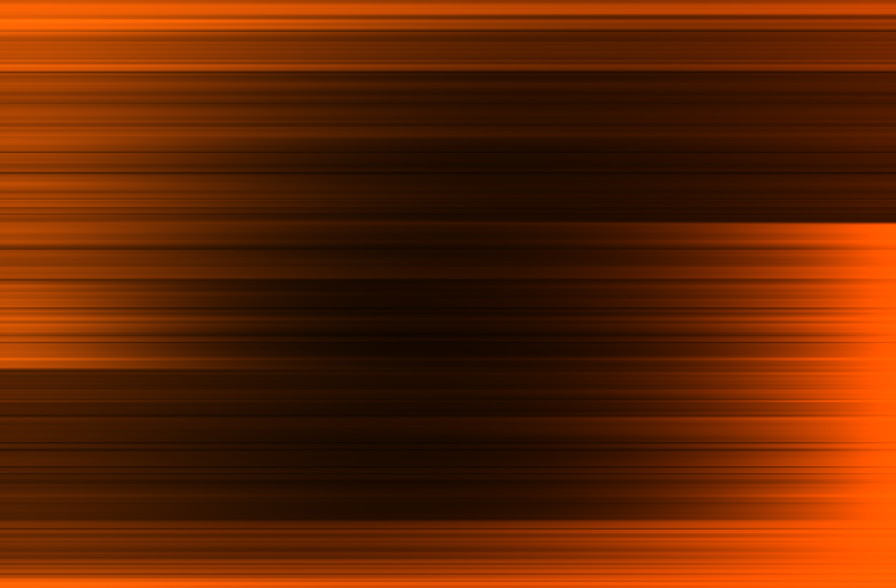
Write a WebGL 2 fragment shader that draws this background.

```glsl
#version 300 es
precision highp float;
// Horizontal motion-blurred streaks: orange light enters from both sides
// and fades into a dark, slightly tilted middle. Stacked bands set how strong
// and how far each side glows; layered 1D noise adds the fine lines.

#define BAND_SOFTNESS 0.004
#define LEFT_FALLOFF 1.6
#define RIGHT_FALLOFF 1.25
#define AMBIENT 0.055
#define REACH_JITTER 0.22
#define STREAK_STRENGTH 0.42
#define LINE_STRENGTH 0.34
#define LEFT_TINT vec3(1.0, 0.40, 0.02)
#define RIGHT_TINT vec3(1.0, 0.335, 0.005)

uniform vec2 u_resolution;
out vec4 fragColor;

const int BANDS = 10;

// Each band: start measured down from the top, glow level, horizontal reach.
const vec3 LEFT_BANDS[BANDS] = vec3[BANDS](
  vec3(0.000, 0.84, 0.68), vec3(0.025, 0.88, 0.50),
  vec3(0.060, 0.72, 0.44), vec3(0.120, 0.58, 0.34),
  vec3(0.235, 0.59, 0.28), vec3(0.476, 0.70, 0.21),
  vec3(0.627, 0.25, 0.30), vec3(0.885, 0.32, 0.34),
  vec3(0.952, 0.42, 0.40), vec3(0.985, 0.72, 0.45));
const vec3 RIGHT_BANDS[BANDS] = vec3[BANDS](
  vec3(0.000, 0.58, 0.50), vec3(0.025, 0.40, 0.42),
  vec3(0.120, 0.25, 0.38), vec3(0.235, 0.22, 0.32),
  vec3(0.380, 1.03, 0.20), vec3(0.530, 1.02, 0.18),
  vec3(0.700, 1.04, 0.21), vec3(0.885, 1.04, 0.40),
  vec3(0.952, 1.06, 0.60), vec3(0.985, 1.06, 0.80));

float hash(float n) {
  n = fract(n * 0.1031);
  n *= n + 33.33;
  n *= n + n;
  return fract(n);
}

// Smooth value noise along one axis.
float noise(float p) {
  float cell = floor(p);
  float f = fract(p);
  return mix(hash(cell), hash(cell + 1.0), f * f * (3.0 - 2.0 * f));
}

// Blends level and reach through the stacked bands.
vec2 bandAt(vec3 bands[BANDS], float down) {
  vec2 band = bands[0].yz;
  for (int i = 1; i < BANDS; i++) {
    float start = bands[i].x;
    float inside = smoothstep(start - BAND_SOFTNESS, start + BAND_SOFTNESS, down);
    band = mix(band, bands[i].yz, inside);
  }
  return band;
}

float sideGlow(vec2 band, float dist, float falloff) {
  return band.x * exp(-pow(dist / band.y, falloff));
}

// Signed brightness of fine and broad horizontal lines.
float streaks(float down) {
  float sum = 0.0;
  float frequency = 38.0;
  float weight = 0.30;
  for (int i = 0; i < 4; i++) {
    sum += weight * (noise(down * frequency + 17.0 * float(i)) - 0.5);
    frequency *= 1.9;
    weight *= 1.15;
  }
  return sum;
}

void main() {
  vec2 uv = gl_FragCoord.xy / u_resolution;
  float down = 1.0 - uv.y;

  // Glow from each side, with a ragged reach.
  vec2 left = bandAt(LEFT_BANDS, down);
  vec2 right = bandAt(RIGHT_BANDS, down);
  left.y *= 1.0 + REACH_JITTER * (noise(down * 90.0 + 5.0) - 0.5);
  right.y *= 1.0 + REACH_JITTER * (noise(down * 90.0 + 211.0) - 0.5);
  float leftGlow = sideGlow(left, uv.x, LEFT_FALLOFF);
  float rightGlow = sideGlow(right, 1.0 - uv.x, RIGHT_FALLOFF);

  // Fine streaks, and sparse dark lines that weaken in the brightest light.
  float glow = leftGlow + rightGlow;
  float calm = 1.0 - 0.65 * smoothstep(0.55, 1.0, glow);
  float slowFade = 0.75 + 0.5 * noise(uv.x * 3.0 + floor(down * 40.0) * 7.0);
  float shade = 1.0 + STREAK_STRENGTH * calm * slowFade * streaks(down);
  float darkLine = smoothstep(0.78, 0.98, noise(down * 170.0 + 61.0));
  float brightLine = smoothstep(0.80, 0.98, noise(down * 170.0 + 307.0));
  shade += LINE_STRENGTH * calm * (0.6 * brightLine - darkLine);

  // Warm tint, weighted by the stronger side.
  vec3 tint = mix(LEFT_TINT, RIGHT_TINT, rightGlow / (glow + 0.001));
  vec3 color = tint * (glow + AMBIENT) * shade;
  fragColor = vec4(clamp(color, 0.0, 1.0), 1.0);
}
```
